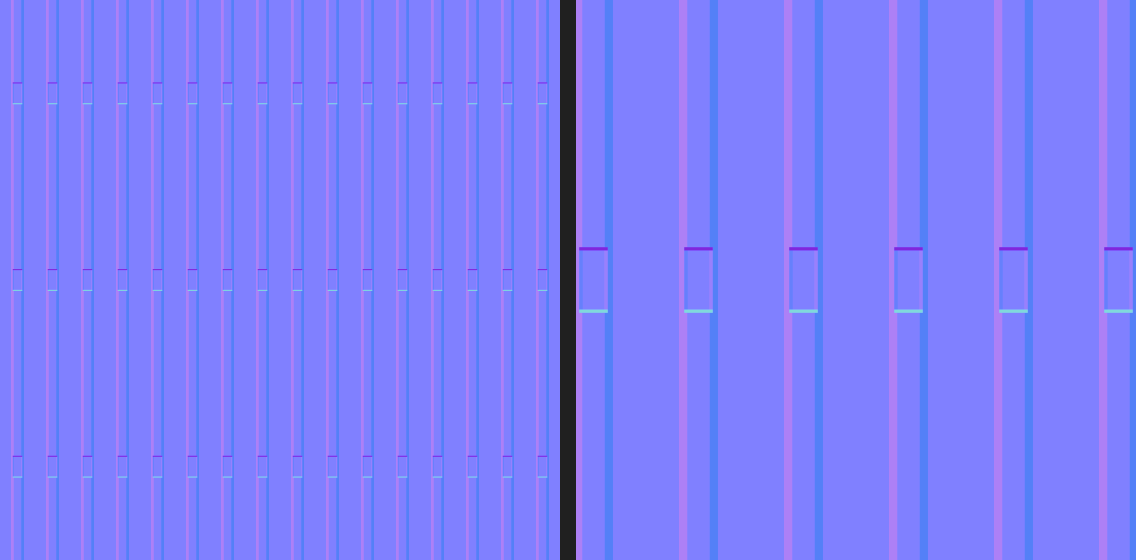
Left, the full canvas; right, a detail of the centre.
This texture map is drawn by a Shadertoy shader. Its source:

```glsl
// Tangent-space normal map of a panel with 16 vertical grooves, each holding
// 3 small raised clips. Groove walls and clip bevels are box-filtered bands
// of slope; the summed slope is completed to a unit normal and encoded.

// Fraction of a pixel of width px centred on x that lies between lo and hi.
float coverage(float x, float lo, float hi, float px) {
    return max(min(x + 0.5 * px, hi) - max(x - 0.5 * px, lo), 0.0) / px;
}

void mainImage(out vec4 fragColor, in vec2 fragCoord) {
    vec2 repeats = vec2(16.0, 3.0);
    vec2 pixel = 1.0 / iResolution.xy;

    // Offset from the centre of the cell, in canvas units
    vec2 p = (fract(fragCoord * pixel * repeats) - 0.5) / repeats;
    vec2 d = abs(p);
    vec2 side = vec2(p.x < 0.0 ? -1.0 : 1.0, p.y < 0.0 ? -1.0 : 1.0);

    // Groove walls lean towards the middle of the groove
    float wall = coverage(d.x, 0.0067, 0.0116, pixel.x);
    vec2 slope = vec2(wall * (side.x < 0.0 ? 0.36 : -0.34), 0.0);

    // The clip covers the inner part of the walls with a flat face
    vec2 clipSize = vec2(0.0085, 0.01953);
    vec2 bevel = vec2(0.0021, 0.00195);
    float insideX = coverage(d.x, -clipSize.x, clipSize.x, pixel.x);
    float insideY = coverage(d.y, -clipSize.y, clipSize.y, pixel.y);
    slope *= 1.0 - insideX * insideY;

    // Soft bevels on the clip sides, steep ones on its ends
    float sideBevel = coverage(d.x, clipSize.x - bevel.x, clipSize.x, pixel.x) * insideY;
    float endBevel = coverage(d.y, clipSize.y - bevel.y, clipSize.y, pixel.y) * insideX;
    slope.x += 0.2 * side.x * sideBevel * (1.0 - endBevel);
    slope.y -= 0.7 * side.y * endBevel;

    // Encode the unit normal as a colour
    vec3 normal = vec3(slope, sqrt(max(1.0 - dot(slope, slope), 0.0)));
    fragColor = vec4(0.5 + 0.5 * normal, 1.0);
}
```
